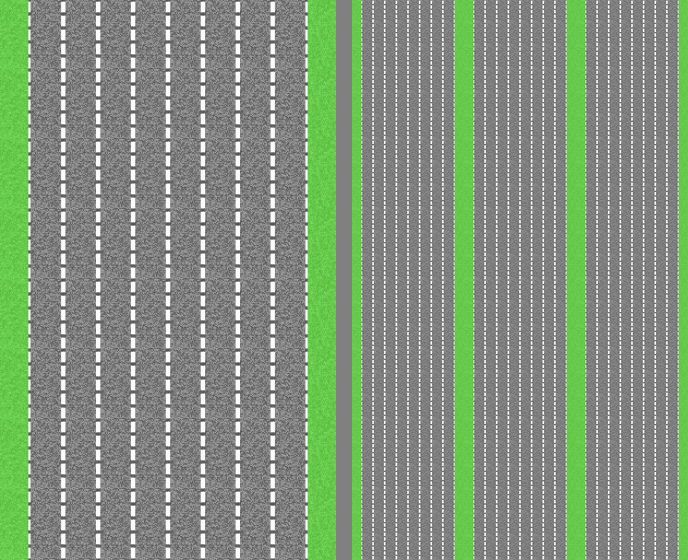
Left: one tile. Right: repeated 3 by 3.
This pattern is drawn by a WebGL 1 fragment shader. Its source:

```glsl
precision highp float;
// Eight-lane asphalt road seen from above, with dashed white lines and grass verges.

uniform vec2 u_resolution;

// Layout, in grains: the canvas is GRID grains wide and high
const vec2 GRID = vec2(308.0, 512.0);
const float LANES = 8.0;
const float LANE_WIDTH = 32.0;
const float PATCH_HEIGHT = 64.0;    // the grain repeats after this height
const float DASHES = 40.0;          // dashes down the canvas
const float LINE_HALF = 2.0;
const float GAP_HALF = 1.6;
const vec2 SHADE_HALF = vec2(2.4, 1.0);

const vec3 ASPHALT = vec3(0.49);
const vec3 GAP_SHADE = vec3(0.36);
const vec3 PAINT = vec3(0.98);
const vec3 GRASS_DARK = vec3(0.32, 0.71, 0.21);
const vec3 GRASS_LIGHT = vec3(0.48, 0.87, 0.38);
const vec3 GRASS_TIP = vec3(0.64, 0.85, 0.58);

const float ASPHALT_GRAIN = 0.30;
const float ASPHALT_MOTTLE = 0.05;
const float SEAM_LIGHT = 0.03;

float hash(vec2 p) {
    vec3 q = fract(p.xyx * 0.1031);
    q += dot(q, q.yzx + 33.33);
    return fract((q.x + q.y) * q.z);
}

// Value noise that wraps after period; its nodes lie at cell centres
float noise(vec2 p, vec2 period) {
    p -= 0.5;
    vec2 cell = floor(p);
    vec2 f = p - cell;
    f = f * f * (3.0 - 2.0 * f);
    vec2 a = mod(cell, period);
    vec2 b = mod(cell + 1.0, period);
    return mix(mix(hash(a), hash(vec2(b.x, a.y)), f.x),
               mix(hash(vec2(a.x, b.y)), hash(b), f.x), f.y);
}

// Distance to the nearest multiple of period
float repeatDistance(float x, float period) {
    return abs(fract(x / period + 0.5) - 0.5) * period;
}

// Smoothed coverage of a band around zero
float band(float dist, float halfWidth, float pixel) {
    return clamp((halfWidth - dist) / pixel + 0.5, 0.0, 1.0);
}

vec3 asphalt(vec2 p) {
    vec2 patchSize = vec2(LANE_WIDTH, PATCH_HEIGHT);
    float grain = noise(p, patchSize) - 0.5;
    float mottle = noise(p / 4.0 + 0.5, patchSize / 4.0) - 0.5;
    float seam = band(repeatDistance(p.y - 0.6 * PATCH_HEIGHT, PATCH_HEIGHT), 0.5, 1.0);
    return ASPHALT + ASPHALT_GRAIN * grain + ASPHALT_MOTTLE * mottle + SEAM_LIGHT * seam;
}

vec3 grass(vec2 p) {
    vec2 patchSize = vec2(GRID.x, PATCH_HEIGHT);
    float fine = noise(p, patchSize);
    float clump = noise(p / 2.0, patchSize / 2.0);
    vec3 blades = mix(GRASS_DARK, GRASS_LIGHT, mix(fine, clump, 0.35));
    return mix(blades, GRASS_TIP, 0.7 * smoothstep(0.92, 1.0, fine));
}

void main() {
    vec2 p = gl_FragCoord.xy / u_resolution * GRID;
    vec2 pixel = GRID / u_resolution;

    // Road coordinates: x is zero on the left edge line
    float roadHalf = 0.5 * LANES * LANE_WIDTH;
    float fromCentre = p.x - 0.5 * GRID.x;
    vec2 road = vec2(fromCentre + roadHalf, p.y);

    float lineDist = repeatDistance(road.x, LANE_WIDTH);
    float gapDist = repeatDistance(road.y, GRID.y / DASHES);

    // Asphalt, dark patches in the gaps, then the dashes
    vec3 surface = asphalt(road);
    float shade = band(lineDist, SHADE_HALF.x, pixel.x) * band(gapDist, SHADE_HALF.y, pixel.y);
    surface = mix(surface, GAP_SHADE + 0.3 * (surface - ASPHALT), shade);
    float dash = band(lineDist, LINE_HALF, pixel.x) * (1.0 - band(gapDist, GAP_HALF, pixel.y));
    surface = mix(surface, PAINT, dash);

    // Grass covers the outer half of the edge lines
    float onRoad = band(abs(fromCentre), roadHalf, pixel.x);
    gl_FragColor = vec4(mix(grass(p), surface, onRoad), 1.0);
}
```
